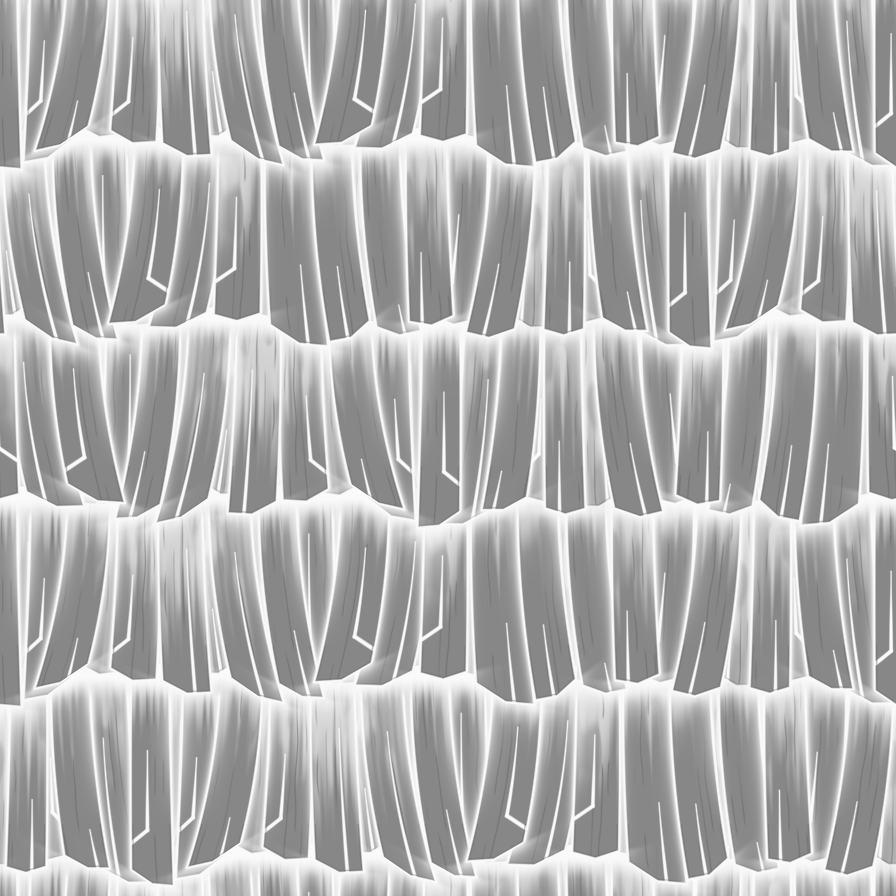
This pattern is drawn by a three.js fragment shader. Its source:

```glsl
varying vec2 vUv;

const float ROWS = 5.0;
const float STRIPS = 20.0;
const float ROW_HEIGHT = 1.0 / ROWS;
const float HEM_BASE = 0.05;
const float SOFT = 0.0011;
const vec3 BARK = vec3(0.53);
const vec3 MIST = vec3(0.82);
const vec3 GROOVE = vec3(0.42);
const vec3 GLOW = vec3(0.98);

float hash(vec2 p) {
  return fract(sin(dot(p, vec2(127.1, 311.7))) * 43758.5453);
}

float noise(vec2 p) {
  vec2 i = floor(p);
  vec2 f = smoothstep(0.0, 1.0, fract(p));
  return mix(mix(hash(i), hash(i + vec2(1.0, 0.0)), f.x),
             mix(hash(i + vec2(0.0, 1.0)), hash(i + vec2(1.0)), f.x), f.y);
}

float segment(vec2 p, vec2 a, vec2 b) {
  vec2 ab = b - a;
  return length(p - a - ab * clamp(dot(p - a, ab) / dot(ab, ab), 0.0, 1.0));
}

float stroke(float dist, float halfWidth) {
  return 1.0 - smoothstep(halfWidth - SOFT, halfWidth + SOFT, dist);
}

// Bark tone: dark at the hem, misted in brushed patches towards the top
vec3 barkTone(vec2 p, float h, float backing, vec2 seed) {
  float offset = hash(seed + 5.1) * 40.0;
  float streak = noise(vec2(p.x * 260.0 + offset, h * 1.4 + offset));
  float patches = noise(vec2(p.x * 75.0 + offset, h * 4.0 - offset));
  float start = mix(0.1, 0.7, hash(seed + 2.7)) - 0.2 * backing;
  float mist = smoothstep(start, start + 0.6, h + (streak - 0.5) * 0.5);
  mist *= mix(0.45, 1.0, smoothstep(0.35, 0.6, patches));
  mist = max(mist, 0.85 * smoothstep(0.68, 0.97, h + (streak - 0.5) * 0.3));
  return mix(BARK, MIST, max(mist, backing * 0.5 * streak));
}

// White slits, open or hooked to the side, and fine dark grooves
vec3 drawCracks(vec3 col, vec2 p, float halfWidth, float tip, vec2 seed) {
  float side = hash(seed + 8.3) < 0.5 ? -1.0 : 1.0;
  float x = side * halfWidth * mix(0.1, 0.5, hash(seed + 3.9));
  for (int i = 0; i < 3; i++) {
    float n = float(i);
    float grain = noise(vec2(p.y * 25.0, hash(seed + n) * 30.0)) - 0.5;
    float groove = abs(p.x + x + (n - 1.0) * 0.009 + grain * 0.004);
    float fade = smoothstep(0.45, 0.7, noise(vec2(p.y * 24.0 + n * 9.0, seed.x * 3.7)));
    col = mix(col, GROOVE, 0.7 * fade * stroke(groove, 0.0007));
  }
  float kind = hash(seed + 6.6);
  float bottom = tip - 0.01;
  float top = tip + (kind > 0.75 ? 0.16 : mix(0.03, 0.09, hash(seed + 1.4)));
  if (kind < 0.28) {
    bottom = tip + mix(0.045, 0.065, hash(seed + 4.2));
    top = bottom + mix(0.06, 0.1, hash(seed + 1.4));
    float hook = segment(p, vec2(x, bottom), vec2(side * halfWidth, bottom - 0.014));
    col = mix(col, GLOW, stroke(hook, 0.0021));
  }
  float taper = mix(0.002, 0.0007, smoothstep(bottom, top, p.y));
  return mix(col, GLOW, stroke(segment(p, vec2(x, bottom), vec2(x * 0.8, top)), taper));
}

vec3 drawStrip(vec3 col, vec2 uv, float id, float backing) {
  vec2 seed = vec2(mod(id, STRIPS), 1.0);
  float h = uv.y / ROW_HEIGHT;
  float drop = clamp(1.0 - h, 0.0, 1.25);

  // Curved centre line and flaring width
  float fan = sin(6.2831853 * 3.0 * id / STRIPS);
  float lean = 0.022 * fan + 0.026 * (hash(seed + 7.7) - 0.5);
  float centre = (id + 0.5 + 0.3 * (hash(seed + 9.2) - 0.5)) / STRIPS;
  vec2 p = vec2(uv.x - centre - lean * drop * drop, uv.y);
  float halfWidth = mix(0.02, 0.03, hash(seed + 0.6)) * mix(0.9, 1.0, drop);

  // Slanted, pointed hem
  float tip = -mix(0.006, 0.036, hash(seed + 3.3)) + 0.018 * backing;
  float cut = tip + p.x * (hash(seed + 4.8) - 0.5) * 1.1 + abs(p.x) * 0.3;
  vec2 q = vec2(abs(p.x) - halfWidth, cut - p.y);
  float dist = max(q.x, q.y) < 0.0 ? max(q.x, q.y) : length(max(q, 0.0));
  float visible = 1.0 - smoothstep(0.84, 0.98, h);

  float reach = mix(0.0036, 0.011, smoothstep(0.0, 0.008, q.y));
  float glow = exp(-max(dist - 0.002, 0.0) / reach) * (1.0 - 0.5 * backing);
  col = mix(col, GLOW, visible * glow);
  vec3 body = drawCracks(barkTone(p, h, backing, seed), p, halfWidth, tip, seed);
  float sheen = exp(min(q.x, 0.0) / 0.007) * smoothstep(0.1, 0.7, h);
  body = mix(body, GLOW, 0.6 * sheen * step(0.0, p.x * lean));
  body = mix(body, GROOVE, 0.5 * stroke(abs(dist + 0.0012), 0.0007) * step(h, 0.15));
  return mix(col, body, visible * stroke(dist, 0.0));
}

// Every row shifts or mirrors one run of strips, on a pale backing layer
vec3 drawRow(vec3 col, vec2 uv, float row) {
  float turn = mod(row, ROWS);
  float x = uv.x + 0.17 * mod(turn, 3.0) + (turn == 3.0 ? 0.4 : 0.0);
  vec2 p = vec2(turn == 2.0 ? -x : x, uv.y - HEM_BASE - row * ROW_HEIGHT);
  for (int layer = 0; layer < 3; layer++) {
    float backing = layer == 0 ? 1.0 : 0.0;
    for (int k = -2; k <= 2; k++) {
      float id = floor(p.x * STRIPS + 0.5 * backing) + float(k) - 0.5 * backing;
      if (layer == 0 || mod(id, 2.0) == float(layer - 1))
        col = drawStrip(col, p, id, backing);
    }
  }
  return col;
}

void main() {
  float row = floor((vUv.y - HEM_BASE) / ROW_HEIGHT);
  gl_FragColor = vec4(drawRow(drawRow(GLOW, vUv, row), vUv, row + 1.0), 1.0);
}
```
